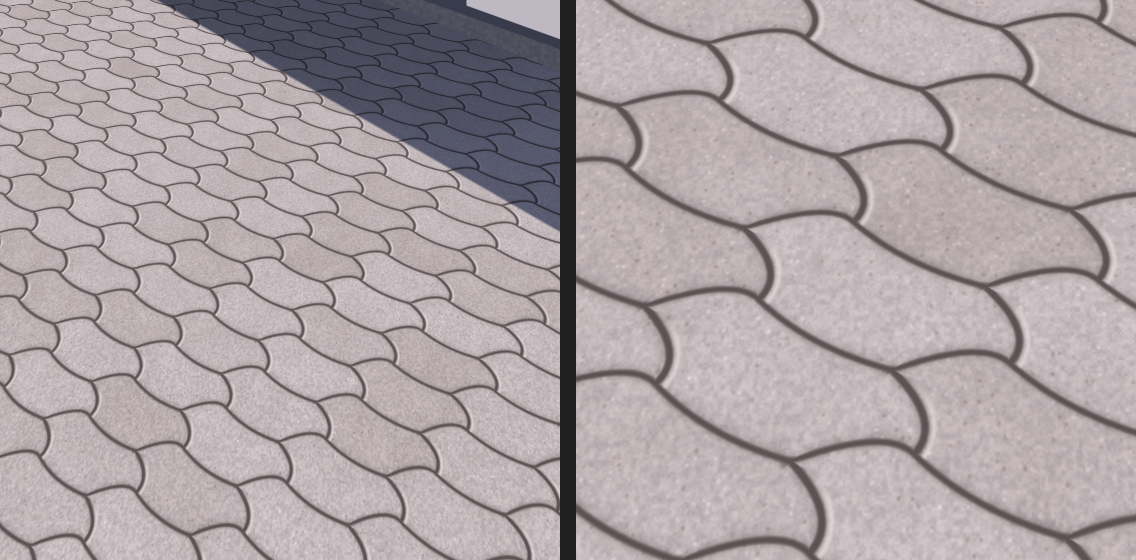
Left: the whole. Right: its middle third, enlarged.
A WebGL 2 fragment shader for this texture:

```glsl
#version 300 es
precision highp float;
uniform vec2 u_resolution;
out vec4 fragColor;

#define ARC 0.165          // rise of the short top edge
#define SAG 0.08           // dip of the long edge
#define BULGE 0.078        // swell of the side edge
#define ROW_JOINT 0.017    // half widths of the joints
#define SIDE_JOINT 0.022
#define GRAIN 0.17         // strength of the stone grain
#define GRAIN_SCALE 30.0
#define STONE_LIGHT vec3(0.80, 0.76, 0.77)
#define STONE_DARK vec3(0.69, 0.64, 0.65)
#define JOINT_COLOR vec3(0.36, 0.32, 0.325)
#define RIM_COLOR vec3(0.90, 0.87, 0.87)
#define SHADE vec3(0.44, 0.475, 0.58)

// Ground lattice to canvas, in perspective
const mat3 GROUND = mat3(0.1223, -0.053, -0.0365,
                         -0.0742, -0.0658, -0.04,
                         0.4335, 0.531, 1.0);
// Lattice to a locally undistorted frame
const mat2 FRAME = mat2(1.66, 0.39, -0.57, 0.53);

float hash(vec2 p) {
    vec3 h = fract(p.xyx * 0.1031);
    h += dot(h, h.yzx + 33.33);
    return fract((h.x + h.y) * h.z);
}

float noise(vec2 p) {
    vec2 i = floor(p), f = fract(p);
    f = f * f * (3.0 - 2.0 * f);
    return mix(mix(hash(i), hash(i + vec2(1, 0)), f.x),
               mix(hash(i + vec2(0, 1)), hash(i + vec2(1, 1)), f.x), f.y);
}

float bow(float x) { return 4.0 * x * (1.0 - x); }

// Wavy joint between rows: a short arc, then a long dip
float wave(float p) {
    float x = fract(p);
    float a = x * 3.0, b = x * 1.5 - 0.5;
    return a < 1.0 ? -x - ARC * bow(a) : (b - 1.0) / 3.0 + SAG * bow(b);
}

// Curved joint between neighbours in a row
float side(float t) {
    float x = clamp(t * 1.5, 0.0, 1.0);
    return x / 3.0 + BULGE * bow(x);
}

// Length of a lattice gradient in the undistorted frame
float slope(vec2 g) { return length(g * inverse(FRAME)); }

// Coverage of the area above the line from a to b
float above(vec2 uv, vec2 a, vec2 b, float px) {
    vec2 d = normalize(b - a);
    return smoothstep(-px, px, dot(uv - a, vec2(-d.y, d.x)));
}

vec3 paving(vec2 uv) {
    vec3 g = inverse(GROUND) * vec3(uv, 1.0);
    vec2 pq = g.xy / g.z;
    float depth = 1.0 / g.z;
    float px = 11.5 * depth / u_resolution.y;

    // Row and column of the stone, and distances to its edges
    float e = 0.03;
    float s = pq.y - wave(pq.x);
    float row = floor(s), t = pq.y - row;
    float rowSlope = slope(vec2((wave(pq.x - e) - wave(pq.x + e)) / (2.0 * e), 1.0));
    float top = fract(s) / rowSlope, bottom = (1.0 - fract(s)) / rowSlope;
    float c = pq.x - side(t);
    float sideSlope = slope(vec2(1.0, (side(t - e) - side(t + e)) / (2.0 * e)));
    float past = 0.7 * max(max(-t, t - 0.667), 0.0);
    float left = length(vec2(fract(c) / sideSlope, past));
    float right = length(vec2((1.0 - fract(c)) / sideSlope, past));
    float gap = min(min(top, bottom) - ROW_JOINT, min(left, right) - SIDE_JOINT);

    // Stone tone, mottling and grain
    vec2 stone = vec2(floor(c), row);
    vec2 pos = FRAME * pq;
    float tone = hash(stone + 57.0);
    tone = 0.75 - 0.45 * tone * tone + 0.25 * (noise(pos * 3.0 + 40.0) - 0.5);
    vec3 color = mix(STONE_DARK, STONE_LIGHT, tone);
    vec2 cell = pos * GRAIN_SCALE + 500.0;
    float grain = 0.6 * noise(cell) + 0.4 * noise(cell * 2.1) - 0.5;
    color *= 1.0 + GRAIN * grain / max(depth, 0.8);
    float speck = hash(floor(cell * 0.8) + 9.0);
    float fleck = smoothstep(0.5, 0.1, length(fract(cell * 0.8) - 0.5));
    color += fleck * (0.06 * step(0.95, speck) - vec3(0.06, 0.08, 0.09) * step(speck, 0.04));

    // Worn bevel: lit on the left and top, dim towards the joint
    float rim = exp(-pow((left - 0.055) / 0.019, 2.0)) * smoothstep(0.02, 0.25, t);
    rim = max(rim, 0.2 * exp(-pow((top - 0.05) / 0.018, 2.0)));
    color *= 1.0 - 0.2 * exp(-max(gap, 0.0) / 0.025);
    color = mix(color, RIM_COLOR, 0.7 * rim);
    float soft = max(px, 0.013);
    return mix(color, JOINT_COLOR, 1.0 - smoothstep(-soft, soft, gap));
}

void main() {
    vec2 uv = gl_FragCoord.xy / u_resolution;
    float px = 0.8 / u_resolution.y;
    vec3 color = paving(uv);

    // Cast shadow, deeper further away
    float shadow = above(uv, vec2(0.28, 1.0), vec2(1.0, 0.586), 2.0 * px);
    vec3 shade = SHADE * mix(1.04, 0.84, smoothstep(0.65, 1.0, uv.y));
    color *= mix(vec3(1.0), shade, shadow);

    // Kerb, its dark top and the pale wall
    float mottling = 0.92 + 0.16 * noise(uv * 190.0);
    color = mix(color, vec3(0.31, 0.31, 0.36) * mottling, above(uv, vec2(0.675, 1.0), vec2(1.0, 0.872), px));
    color = mix(color, vec3(0.22, 0.23, 0.30), above(uv, vec2(0.755, 1.0), vec2(1.0, 0.912), px));
    float wall = above(uv, vec2(0.833, 0.99), vec2(1.0, 0.93), px);
    wall *= smoothstep(-px, px, uv.x - 0.833);
    color = mix(color, vec3(0.74, 0.72, 0.76), wall);
    fragColor = vec4(color, 1.0);
}
```
